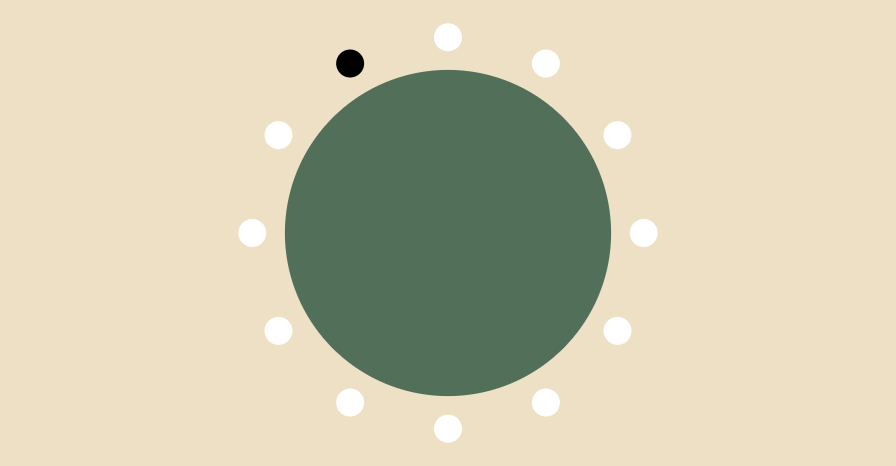
Write a WebGL 1 fragment shader that draws this background.

```glsl
precision highp float;

// A flat green disc on a cream ground, circled by twelve small dots.
// The plane is folded into equal angular sectors, so one distance function
// draws every dot; the sector index picks out the single dark one.

uniform vec2 u_resolution;

const vec3 CREAM = vec3(0.929, 0.878, 0.769);
const vec3 GREEN = vec3(0.322, 0.435, 0.349);
const vec3 WHITE = vec3(1.0);
const vec3 BLACK = vec3(0.0);

// Lengths are fractions of the canvas height.
const float DISC_RADIUS = 0.35;
const float RING_RADIUS = 0.42;
const float DOT_RADIUS = 0.03;

const float DOT_COUNT = 12.0;
const float DARK_DOT = 4.0; // counted counterclockwise from the right
const float TAU = 6.28319;

// Coverage of a shape from its signed distance, softened over one pixel.
float coverage(float dist) {
  return clamp(0.5 - dist * u_resolution.y, 0.0, 1.0);
}

float circle(vec2 p, vec2 center, float radius) {
  return length(p - center) - radius;
}

void main() {
  vec2 p = (gl_FragCoord.xy - 0.5 * u_resolution) / u_resolution.y;

  // Central disc
  vec3 color = mix(CREAM, GREEN, coverage(circle(p, vec2(0.0), DISC_RADIUS)));

  // Nearest dot on the ring
  float sector = TAU / DOT_COUNT;
  float index = floor(atan(p.y, p.x) / sector + 0.5);
  float angle = index * sector;
  vec2 dotCenter = RING_RADIUS * vec2(cos(angle), sin(angle));

  // Dots, one of them dark
  float isDark = 1.0 - step(0.5, abs(index - DARK_DOT));
  vec3 dotColor = mix(WHITE, BLACK, isDark);
  color = mix(color, dotColor, coverage(circle(p, dotCenter, DOT_RADIUS)));

  gl_FragColor = vec4(color, 1.0);
}
```
